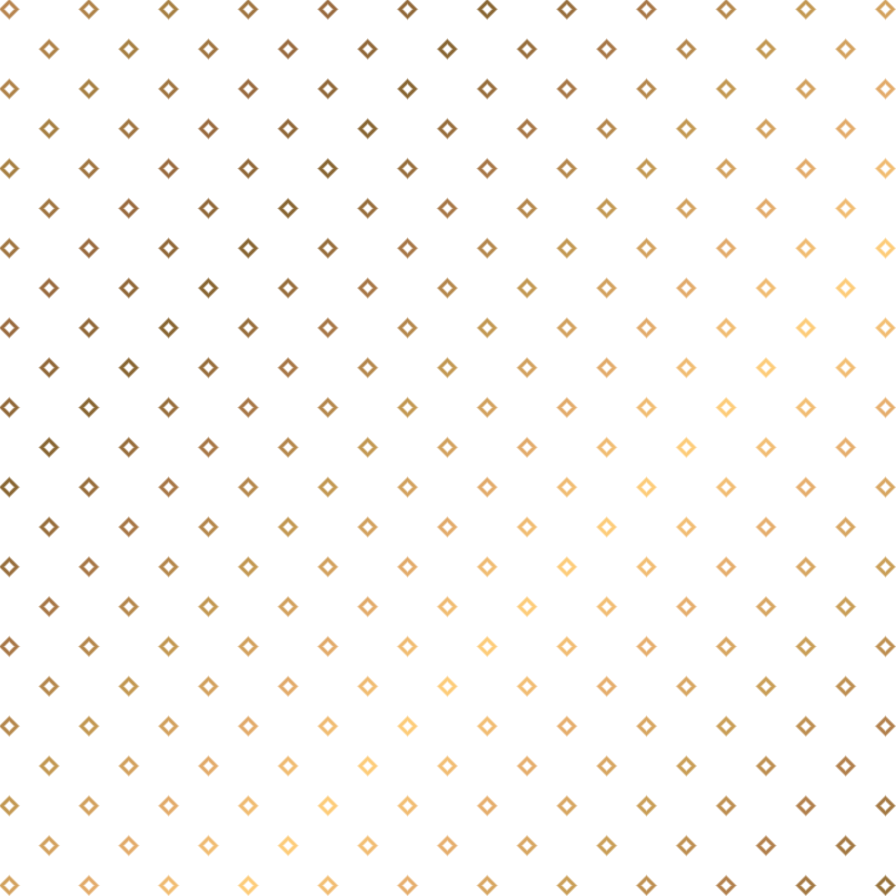
Write a Shadertoy shader that draws this pattern.

```glsl
#define PITCH 0.0889
#define CENTRE vec2(0.4993, 0.5007)
#define RING_RADIUS 0.0059
#define HALF_LINE 0.0020
#define SOFTNESS 0.0015
#define DARK_AT 0.555
#define LIGHT_AT 1.266
#define TINT_RIPPLE 0.015
#define BRONZE vec3(0.54, 0.385, 0.21)
#define GOLD vec3(0.77, 0.585, 0.335)
#define PALE_GOLD vec3(1.00, 0.79, 0.49)

const float TAU = 6.2831853;

// Perpendicular distance to the outline of a diamond centred in its cell
float diamondOutline(vec2 cell) {
    vec2 q = abs(fract(cell) - 0.5) * PITCH;
    return abs((q.x + q.y) * inversesqrt(2.0) - RING_RADIUS);
}

// Metallic sheen running from the upper left to the lower right
vec3 metalSheen(float t) {
    float span = LIGHT_AT - DARK_AT;
    float fromLight = abs(t - LIGHT_AT) / span;
    float level = t < DARK_AT ? 0.4 * (DARK_AT - t) / DARK_AT
                : t < LIGHT_AT ? 1.0 - fromLight
                : 1.0 - 0.88 * fromLight;
    vec3 metal = level < 0.5 ? mix(BRONZE, GOLD, 2.0 * level)
                             : mix(GOLD, PALE_GOLD, 2.0 * level - 1.0);
    float ripple = cos(TAU * 2.0 * (t - LIGHT_AT) / span);
    return metal + TINT_RIPPLE * ripple * vec3(-0.3, 1.0, -0.6);
}

void mainImage(out vec4 fragColor, in vec2 fragCoord) {
    vec2 uv = fragCoord / iResolution.y;

    // Two interleaved square grids, the second shifted by half a pitch
    vec2 grid = (uv - CENTRE) / PITCH;
    float outline = min(diamondOutline(grid), diamondOutline(grid + 0.5));

    // Smooth the line edges, never narrower than the pixel grid allows
    float edge = max(SOFTNESS, 0.7 / iResolution.y);
    float ink = 1.0 - smoothstep(HALF_LINE - edge, HALF_LINE + edge, outline);

    vec3 colour = mix(vec3(1.0), metalSheen(uv.x + 1.0 - uv.y), ink);
    fragColor = vec4(colour, 1.0);
}
```
